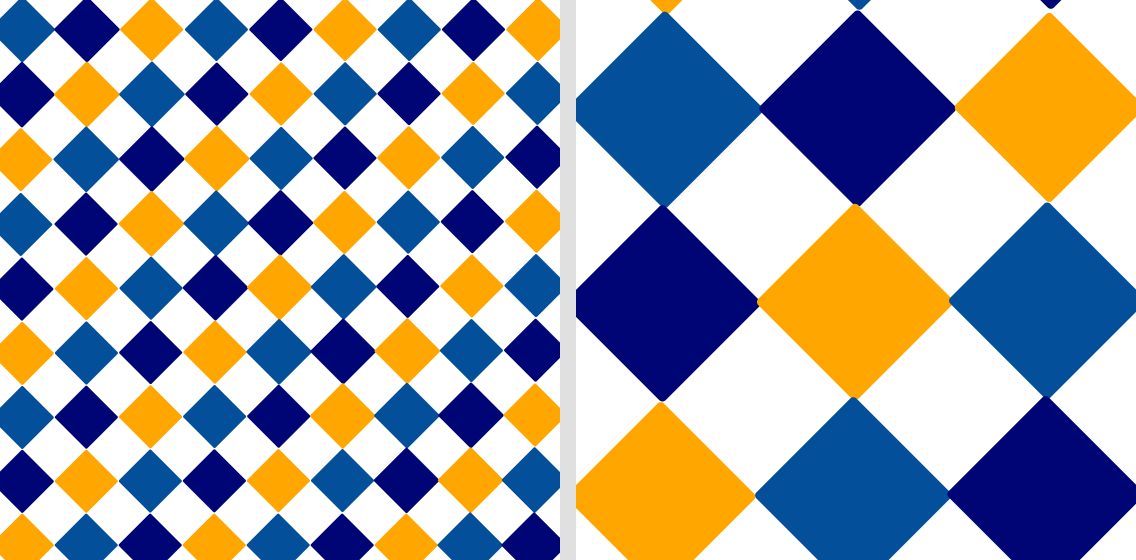
Left: the whole. Right: its middle third, enlarged.
This pattern is drawn by a three.js fragment shader. Its source:

```glsl
// Nine by nine diamonds on white, coloured in a three-step diagonal cycle.
// Each is a rotated rounded square; smooth offsets make the grid slightly
// uneven, and diamonds along the main diagonal are a little larger.

#define PITCH 0.1151
#define START vec2(0.0397, 0.0527)
#define HALF_DIAGONAL 0.0573
#define DIAGONAL_GROWTH 0.0022
#define CORNER_RADIUS 0.0026
#define LEAN 0.000104
#define ROW_TILT 0.00078
#define BLUE vec3(0.01, 0.31, 0.60)
#define NAVY vec3(0.0, 0.02, 0.46)
#define ORANGE vec3(1.0, 0.65, 0.0)

varying vec2 vUv;

float bump(vec2 cell, vec2 peak, float spread) {
  vec2 d = cell - peak;
  return exp(-dot(d, d) / spread);
}

// Centre of a cell, counted from the top left, with its placement drift
vec2 diamondCentre(vec2 cell) {
  vec2 centre = START + cell * PITCH;
  centre.x -= LEAN * cell.x * cell.y;
  centre.x += 0.0029 * bump(cell, vec2(3.5, 1.8), 5.0);
  centre.x -= 0.0033 * bump(cell, vec2(0.0, 2.5), 1.5);
  centre.y -= ROW_TILT * (cell.x - 4.0) * sin(cell.y * 0.3927);
  return centre;
}

float diamondDistance(vec2 p, float halfDiagonal) {
  vec2 turned = abs(vec2(p.x + p.y, p.y - p.x)) * 0.70711;
  vec2 q = turned - halfDiagonal * 0.70711 + CORNER_RADIUS;
  return length(max(q, 0.0)) + min(max(q.x, q.y), 0.0) - CORNER_RADIUS;
}

vec3 diamondColour(vec2 cell) {
  float turn = mod(cell.x + cell.y, 3.0);
  return turn < 0.5 ? BLUE : (turn < 1.5 ? NAVY : ORANGE);
}

void main() {
  vec2 p = vec2(vUv.x, 1.0 - vUv.y);
  float pixel = max(fwidth(vUv.x), fwidth(vUv.y));
  vec2 nearest = floor((p - START) / PITCH + 0.5);
  vec3 colour = vec3(1.0);

  // Paint neighbours in order so that touching tips overlap
  for (int row = -1; row <= 1; row++) {
    for (int column = -1; column <= 1; column++) {
      vec2 cell = nearest + vec2(float(column), float(row));
      float onDiagonal = step(abs(cell.x - cell.y), 1.5);
      float size = HALF_DIAGONAL + DIAGONAL_GROWTH * onDiagonal;
      float d = diamondDistance(p - diamondCentre(cell), size);
      float cover = clamp(0.5 - d / pixel, 0.0, 1.0);
      colour = mix(colour, diamondColour(cell), cover);
    }
  }
  gl_FragColor = vec4(colour, 1.0);
}
```
